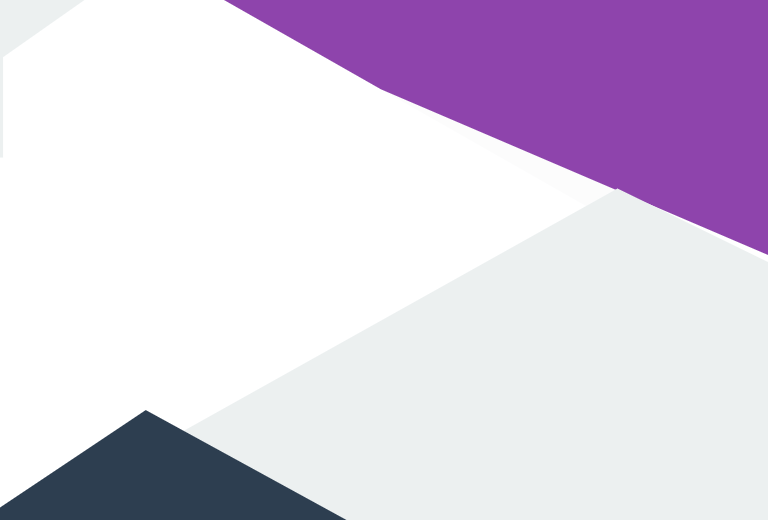
Give the GLSL for this background, as a Shadertoy shader.

```glsl
// Flat geometric backdrop: a violet slab, a pale hill and a navy peak on white.

// Colours
const vec3 WHITE  = vec3(1.0);
const vec3 SHEEN  = vec3(0.988, 0.988, 0.990);
const vec3 PALE   = vec3(0.925, 0.941, 0.943);
const vec3 VIOLET = vec3(0.555, 0.267, 0.675);
const vec3 NAVY   = vec3(0.176, 0.243, 0.314);

// Corner points as fractions of the canvas, origin at the lower left
const vec2 SLAB_TOP    = vec2(0.2917, 1.0000);
const vec2 SLAB_BEND   = vec2(0.4961, 0.8282);
const vec2 SLAB_END    = vec2(1.0000, 0.5097);
const vec2 HILL_LEFT   = vec2(0.2396, 0.1718);
const vec2 HILL_PEAK   = vec2(0.8040, 0.6375);
const vec2 HILL_RIGHT  = vec2(1.0000, 0.4961);
const vec2 NAVY_LEFT   = vec2(0.0000, 0.0240);
const vec2 NAVY_PEAK   = vec2(0.1898, 0.2114);
const vec2 NAVY_RIGHT  = vec2(0.4512, 0.0000);
const vec2 CORNER_LOW  = vec2(0.0040, 0.8900);
const vec2 CORNER_HIGH = vec2(0.1100, 1.0000);
const float STRIP_BASE = 0.6970;

// Signed distance to the line a-b, positive above it when a is left of b
float above(vec2 p, vec2 a, vec2 b) {
    vec2 aspect = vec2(iResolution.x / iResolution.y, 1.0);
    vec2 along = normalize((b - a) * aspect);
    return dot((p - a) * aspect, vec2(-along.y, along.x));
}

// Distance field to edge-smoothed coverage, one pixel wide
float cover(float d) {
    return clamp(0.5 + d * iResolution.y, 0.0, 1.0);
}

// Area lying below both sides of a peak
float peak(vec2 p, vec2 left, vec2 top, vec2 right) {
    return cover(min(-above(p, left, top), -above(p, top, right)));
}

void mainImage(out vec4 fragColor, in vec2 fragCoord) {
    vec2 p = fragCoord / iResolution.xy;
    vec3 color = WHITE;

    // Pale top left corner with a thin strip down the side
    float corner = above(p, CORNER_LOW, CORNER_HIGH);
    float strip = min((CORNER_LOW.x - p.x) * iResolution.x / iResolution.y,
                      p.y - STRIP_BASE);
    color = mix(color, PALE, cover(max(corner, strip)));

    // Faint sheen beneath the slab, up to the hill's peak
    float upperEdge = above(p, SLAB_TOP, SLAB_BEND);
    float lowerEdge = above(p, SLAB_BEND, SLAB_END);
    float sheen = min(upperEdge, HILL_PEAK.x - p.x);
    color = mix(color, SHEEN, cover(sheen));

    // Violet slab with a bent lower edge
    color = mix(color, VIOLET, cover(min(upperEdge, lowerEdge)));

    // Pale hill, then the navy peak in front
    color = mix(color, PALE, peak(p, HILL_LEFT, HILL_PEAK, HILL_RIGHT));
    color = mix(color, NAVY, peak(p, NAVY_LEFT, NAVY_PEAK, NAVY_RIGHT));

    fragColor = vec4(color, 1.0);
}
```
